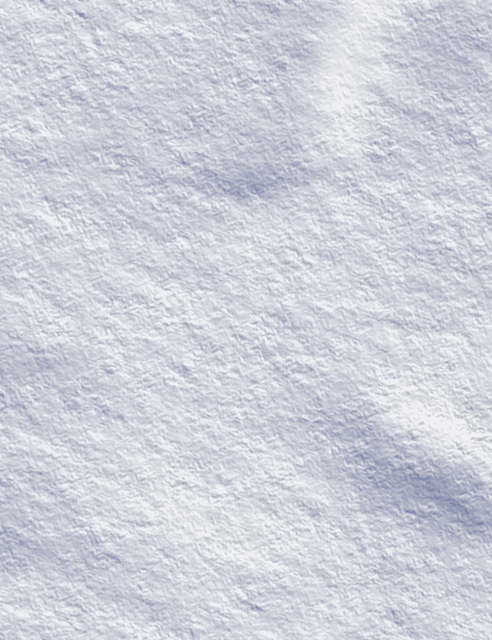
Give the GLSL for this texture, as a Shadertoy shader.

```glsl
float hash(vec2 cell) {
    vec3 q = fract(vec3(cell.xyx) * 0.1031);
    q += dot(q, q.yzx + 33.33);
    return fract((q.x + q.y) * q.z);
}

float noise(vec2 p) {
    vec2 cell = floor(p), f = fract(p);
    f = f * f * (3.0 - 2.0 * f);
    return mix(mix(hash(cell), hash(cell + vec2(1, 0)), f.x),
               mix(hash(cell + vec2(0, 1)), hash(cell + vec2(1, 1)), f.x), f.y);
}

mat2 rotation(float angle) {
    float c = cos(angle), s = sin(angle);
    return mat2(c, -s, s, c);
}

// Soft elliptical mound or hollow, its long axis turned by angle
float blob(vec2 p, vec2 center, vec2 radius, float angle) {
    vec2 d = rotation(angle) * (p - center) / radius;
    return exp(-dot(d, d));
}

// Broad light and shadow of the drifts
float driftShade(vec2 p) {
    vec2 warped = p + 0.045 * (vec2(noise(p * 11.0), noise(p * 11.0 + 40.0)) - 0.5);
    vec2 along = rotation(-0.45) * p;
    float shade = 0.04 * (noise(p * 5.0 + 7.0) - 0.5);
    shade += 0.05 * (noise(along * vec2(11.0, 20.0)) - 0.5);

    // Upper ridge and the hollows beside it
    shade += 0.085 * blob(warped, vec2(0.56, 0.94), vec2(0.14, 0.055), 1.25);
    shade += 0.060 * blob(warped, vec2(0.53, 0.80), vec2(0.09, 0.055), 1.0);
    shade -= 0.080 * blob(warped, vec2(0.70, 0.92), vec2(0.10, 0.08), -0.3);
    shade -= 0.050 * blob(warped, vec2(0.46, 0.88), vec2(0.12, 0.05), 1.1);
    shade -= 0.140 * blob(warped, vec2(0.40, 0.728), vec2(0.12, 0.034), 0.05);

    // Lower mound with its shadow
    shade += 0.095 * blob(warped, vec2(0.70, 0.34), vec2(0.11, 0.070), -0.5);
    shade -= 0.210 * blob(warped, vec2(0.71, 0.215), vec2(0.12, 0.034), -0.25);
    shade -= 0.100 * blob(warped, vec2(0.58, 0.28), vec2(0.13, 0.055), -0.75);

    // Left hollows and the pale middle
    shade -= 0.095 * blob(warped, vec2(0.0, 0.44), vec2(0.12, 0.055), -0.4);
    shade -= 0.080 * blob(warped, vec2(0.04, 0.16), vec2(0.18, 0.065), -0.2);
    shade += 0.045 * blob(warped, vec2(0.22, 0.48), vec2(0.20, 0.14), -0.6);
    shade += 0.050 * blob(warped, vec2(0.33, 0.17), vec2(0.16, 0.07), -0.4);
    return shade;
}

// Slopes facing the light are bright, those behind them dark
float crustRelief(vec2 p) {
    vec2 toLight = normalize(vec2(0.45, 1.0));
    float relief = 0.0, frequency = 34.0, weight = 0.060;
    p += 0.003 * vec2(noise(p * 70.0), noise(p * 70.0 + 90.0));
    for (int i = 0; i < 4; i++) {
        // Ripples stretch down to the right, grains are nearly round
        float level = float(i) / 3.0;
        vec2 scale = frequency * vec2(mix(0.55, 1.0, level), 1.0);
        vec2 offset = toLight * 0.7 / frequency;
        mat2 turn = rotation(-0.5 + 0.9 * level * level);
        vec2 seed = vec2(17.3, 31.7) * float(i);
        relief += weight * (noise((turn * p) * scale + seed)
                          - noise((turn * (p + offset)) * scale + seed));
        frequency *= 1.96;
        weight *= 1.36;
    }
    // Grains gather in rougher and calmer patches
    return relief * (0.6 + 0.8 * noise(p * 40.0 + 5.0));
}

void mainImage(out vec4 fragColor, in vec2 fragCoord) {
    vec2 p = fragCoord / iResolution.y;
    float shade = driftShade(p);

    // The sunlit ridge is smoother than the rest
    float smoothness = blob(p, vec2(0.545, 0.93), vec2(0.14, 0.06), 1.25);
    float tone = 0.812 + shade + crustRelief(p) * (1.18 - 0.6 * smoothness);

    // Blue shadow through grey to near white snow
    vec3 shadow = vec3(0.56, 0.59, 0.70), grey = vec3(0.73, 0.75, 0.80);
    vec3 snow = vec3(0.90, 0.908, 0.935);
    vec3 color = mix(shadow, grey, clamp((tone - 0.56) / 0.17, -0.4, 1.0));
    color = mix(color, snow, clamp((tone - 0.73) / 0.17, 0.0, 1.2));
    color += vec3(0.007, 0.001, -0.006) * smoothstep(0.0, 0.08, shade);
    fragColor = vec4(color, 1.0);
}
```
